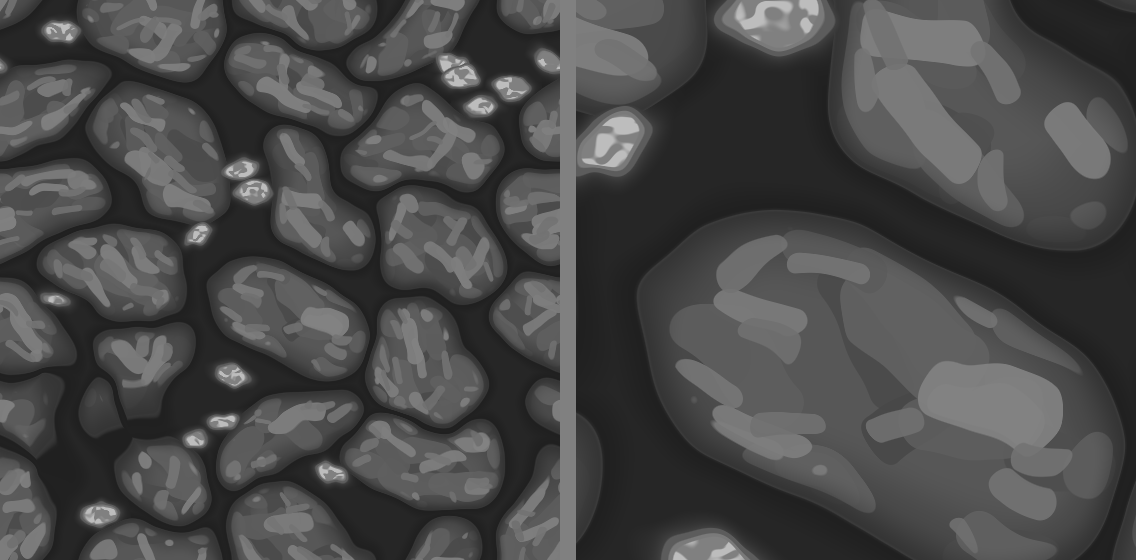
Left: the whole. Right: its middle third, enlarged.
Give the GLSL for this texture, as a Shadertoy shader.

```glsl
// Seamless grey tissue: lumpy bent stones with brush strokes, small bright pebbles in dark gaps.
#define GRID vec2(4.0, 5.0)   // stones per tile, columns must be even
#define ORIGIN vec2(0.11, 0.855) // puts the tile border through stone centers
#define GAP 0.0055            // half width of the narrow gaps
#define ROUNDING 0.024        // softness of stone corners
#define STONE_SIZE 0.131
#define PEBBLE_GRID 13.0
#define PEBBLE_ROOM 0.0145    // free space a pebble needs
#define GAP_TONE 0.125
#define BASE_TONE 0.28
#define DIM_TONE 0.295
#define MID_TONE 0.37
#define LIGHT_TONE 0.50

// Exact whole-number wrap, safe against rounding in the division
vec2 wrap(vec2 cell, vec2 cells) { return floor(mod(cell + 0.5, cells)); }

vec2 hash2(vec2 p) {
    vec3 q = fract((p.xyx + 7.3) * vec3(0.1031, 0.1030, 0.0973));
    q += dot(q, q.yzx + 33.33);
    return fract((q.xx + q.yz) * q.zy);
}

// Value noise that wraps after the given whole number of cells
vec2 noise2(vec2 p, vec2 cells) {
    vec2 i = floor(p * cells), f = fract(p * cells);
    f = f * f * (3.0 - 2.0 * f);
    vec2 a = hash2(wrap(i, cells)), b = hash2(wrap(i + vec2(1, 0), cells));
    vec2 c = hash2(wrap(i + vec2(0, 1), cells)), d = hash2(wrap(i + 1.0, cells));
    return mix(mix(a, b, f.x), mix(c, d, f.x), f.y) - 0.5;
}

float smax(float a, float b, float k) {
    float h = max(k - abs(a - b), 0.0) / k;
    return max(a, b) + h * h * k * 0.25;
}

float segment(vec2 p, vec2 a, vec2 b) {
    vec2 ab = b - a;
    return length(p - a - ab * clamp(dot(p - a, ab) / dot(ab, ab), 0.0, 1.0));
}

vec2 dir(float angle) { return vec2(cos(angle), sin(angle)); }

float fill(float d) { return clamp(0.5 - d * iResolution.y, 0.0, 1.0); }

// Signed distance to the stones, and the long axis of the nearest one
vec2 stones(vec2 p) {
    p += 0.035 * noise2(p, vec2(6)) + 0.024 * noise2(p, vec2(11)) + 0.01 * noise2(p, vec2(23));
    float dist[30];
    float nearest = 10.0, axis = 0.0;
    int owner = 0;
    for (int i = 0; i < 30; i++) {
        vec2 cell = floor(p * GRID) + vec2(i % 5 - 2, i / 5 - 3);
        vec2 id = wrap(cell, GRID);
        vec2 jitter = hash2(id), turn = hash2(id + 31.0);
        vec2 arm = mix(vec2(0.035), vec2(0.125), hash2(id + 67.0));
        vec2 stagger = vec2(0.0, 0.5 * mod(id.x, 2.0));
        vec2 q = p - (cell + 0.5 + 0.32 * (jitter - 0.5) + stagger) / GRID;
        float angle = 6.2832 * turn.x;
        vec2 a = dir(angle) * arm.x;
        vec2 b = dir(angle + mix(1.7, 4.6, turn.y)) * arm.y;
        float elbow = -smax(-segment(q, vec2(0), a), -segment(q, vec2(0), b), 0.02);
        dist[i] = elbow - STONE_SIZE + 0.3 * (arm.x + arm.y);
        if (dist[i] < nearest) {
            nearest = dist[i];
            owner = i;
            axis = atan(a.y - b.y, a.x - b.x);
        }
    }
    // Carve rounded gaps against every neighbour
    float d = nearest;
    for (int i = 0; i < 30; i++)
        if (i != owner) d = smax(d, GAP - 0.5 * (dist[i] - nearest), ROUNDING);
    return vec2(d, axis);
}

// Paint one layer of round-ended strokes, kept a margin inside the stone
float strokes(float tone, vec2 p, vec2 stone, float cells, float width, float reach,
              float margin, float paint) {
    for (int i = 0; i < 9; i++) {
        vec2 cell = floor(p * cells) + vec2(i % 3 - 1, i / 3 - 1);
        vec2 id = wrap(cell, vec2(cells)) + floor(100.0 * paint + 0.5);
        vec2 vary = hash2(id + 19.0), size = mix(vec2(0.6), vec2(1.35), hash2(id + 43.0));
        float t = 2.0 * vary.x - 1.0;
        vec2 along = dir(stone.y + 1.4 * t * t * t) * reach * size.x;
        vec2 q = p - (cell + hash2(id)) / cells;
        float d = segment(q, -along, along) - width * size.y;
        d = smax(d, stone.x + margin, 0.012);
        tone = mix(tone, paint + 0.03 * (vary.y - 0.5), 0.9 * fill(d));
    }
    return tone;
}

// Bright streaky pebbles wherever the gap is wide enough
float pebbles(float tone, vec2 p) {
    for (int i = 0; i < 9; i++) {
        vec2 cell = floor(p * PEBBLE_GRID) + vec2(i % 3 - 1, i / 3 - 1);
        vec2 id = wrap(cell, vec2(PEBBLE_GRID)) + 211.0;
        vec2 center = (cell + hash2(id)) / PEBBLE_GRID, q = p - center;
        if (length(q) > 0.055) continue;
        float room = stones(center).x;
        if (room < PEBBLE_ROOM) continue;
        vec2 vary = hash2(id + 57.0);
        vec2 u = dir(1.2 * (vary.x - 0.5));
        vec2 radii = clamp(room + 0.002, 0.012, 0.024) * vec2(1.4, mix(0.75, 1.0, vary.y));
        q = vec2(dot(q, u), dot(q, vec2(-u.y, u.x))) + 0.009 * noise2(p, vec2(55));
        float d = (length(q / radii) - 1.0) * radii.y;
        float streak = noise2(p + 0.015 * noise2(p, vec2(70)), vec2(95, 170)).x;
        tone = max(tone, GAP_TONE + 0.13 * exp(-max(d, 0.0) / 0.006));
        tone = mix(tone, 0.36, fill(d));
        tone = mix(tone, 0.48, fill(d + 0.003));
        tone = mix(tone, mix(0.5, 0.74, smoothstep(-0.12, 0.12, streak)), fill(d + 0.005));
    }
    return tone;
}

void mainImage(out vec4 fragColor, in vec2 fragCoord) {
    vec2 p = fract(fragCoord / iResolution.xy + ORIGIN);
    vec2 stone = stones(p);
    float depth = -stone.x;

    // Stone body: wavy strokes from dim to light, darkened toward the rim
    vec2 q = p + 0.022 * noise2(p, vec2(17)) + 0.009 * noise2(p, vec2(37));
    float body = mix(BASE_TONE, 0.34, smoothstep(0.012, 0.045, depth));
    body = strokes(body, q, stone, 11.0, 0.020, 0.030, 0.004, DIM_TONE);
    body = strokes(body, q, stone, 14.0, 0.019, 0.028, 0.007, MID_TONE);
    body = strokes(body, q, stone, 13.0, 0.0125, 0.029, 0.014, LIGHT_TONE);
    body = strokes(body, q, stone, 16.0, 0.007, 0.016, 0.012, LIGHT_TONE - 0.05);
    body *= mix(0.72, 1.0, smoothstep(-0.002, 0.019, depth));

    // Dark gap, faint outline, pebbles
    float gap = GAP_TONE + 0.025 * smoothstep(0.0, 0.02, -depth);
    float tone = mix(gap, body, fill(stone.x));
    tone += 0.03 * (1.0 - smoothstep(0.0, 0.0016, abs(depth)));
    if (depth < 0.03) tone = pebbles(tone, p);
    fragColor = vec4(vec3(tone), 1.0);
}
```
